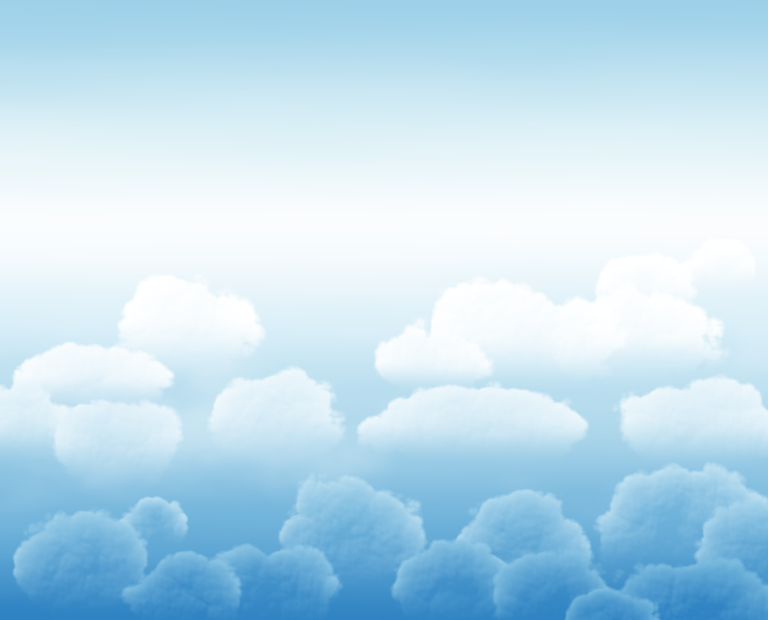
Write a Shadertoy shader that draws this background.

```glsl
vec2 hash2(vec2 p) {
    vec3 q = fract(p.xyx * vec3(0.1031, 0.1030, 0.0973));
    q += dot(q, q.yzx + 33.33);
    return fract((q.xx + q.yz) * q.zy);
}

float valueNoise(vec2 p) {
    vec2 cell = floor(p), f = fract(p);
    f = f * f * (3.0 - 2.0 * f);
    return mix(mix(hash2(cell).x, hash2(cell + vec2(1, 0)).x, f.x),
               mix(hash2(cell + vec2(0, 1)).x, hash2(cell + vec2(1, 1)).x, f.x), f.y);
}

float fbm(vec2 p) {
    float sum = 0.0, amp = 0.5;
    for (int i = 0; i < 5; i++) {
        sum += amp * valueNoise(p);
        p = mat2(1.6, 1.2, -1.2, 1.6) * p + 7.3;
        amp *= 0.5;
    }
    return sum;
}

// Round bumps around scattered cell points
float bumps(vec2 p) {
    vec2 cell = floor(p), f = fract(p);
    float nearest = 1.0;
    for (int y = -1; y <= 1; y++)
    for (int x = -1; x <= 1; x++) {
        vec2 offset = vec2(x, y);
        vec2 delta = offset + hash2(cell + offset) - f;
        nearest = min(nearest, dot(delta, delta));
    }
    return 1.0 - nearest;
}

// Cauliflower height field, about 0 to 1
float billow(vec2 p) {
    p += 0.035 * vec2(fbm(p * 9.0), fbm(p * 9.0 + 40.0));
    float sum = 0.0, amp = 0.5, freq = 11.0;
    for (int i = 0; i < 4; i++) {
        sum += amp * bumps(p * freq + float(i) * 5.7);
        freq *= 2.1;
        amp *= 0.52;
    }
    return sum;
}

// Blue zenith, white horizon, deep blue below
vec3 skyColor(float y) {
    vec3 c = mix(vec3(0.18, 0.51, 0.76), vec3(0.42, 0.69, 0.85), smoothstep(-0.02, 0.17, y));
    c = mix(c, vec3(0.71, 0.86, 0.93), smoothstep(0.12, 0.36, y));
    c = mix(c, vec3(0.84, 0.93, 0.97), smoothstep(0.34, 0.49, y));
    c = mix(c, vec3(0.98, 0.99, 0.995), smoothstep(0.44, 0.63, y));
    c = mix(c, vec3(0.86, 0.94, 0.965), smoothstep(0.64, 0.82, y));
    return mix(c, vec3(0.62, 0.82, 0.915), smoothstep(0.77, 1.0, y));
}

// Blends one mound (centre, radii) with a bright crest and misty foot
void addMound(inout vec3 color, vec2 uv, vec4 mound, float height, float slope, vec3 lit, vec3 shade, float falloff) {
    vec2 q = (uv - mound.xy) / mound.zw;
    float depth = 1.0 - length(q) + (height - 0.72) * 0.75;
    float cover = smoothstep(0.0, 0.13, depth) * smoothstep(-0.85, 0.15, q.y);
    float light = exp(-max(depth, 0.0) * falloff) * smoothstep(-0.5, 0.5, q.y + 0.2);
    light = clamp(light + slope + (height - 0.7) * 0.5, 0.0, 1.0);
    color = mix(color, mix(shade, lit, light), cover);
}

void mainImage(out vec4 fragColor, in vec2 fragCoord) {
    vec2 uv = fragCoord / iResolution.xy;
    vec2 p = uv * vec2(1.237, 1.0);
    float height = billow(p);
    float slope = (height - billow(p + vec2(-0.004, 0.007))) * 1.1;

    // Sky with faint level streaks and drifting mist
    float streak = fbm(p * vec2(2.0, 13.0)) - 0.5;
    vec3 color = skyColor(uv.y + 0.035 * streak);
    float mist = smoothstep(0.35, 0.75, fbm(p * vec2(4.0, 7.0) + 3.0));
    color = mix(color, vec3(0.93, 0.97, 0.99), 0.4 * mist * smoothstep(0.1, 0.3, uv.y) * smoothstep(0.6, 0.4, uv.y));

    // Sunlit clouds, far to middle
    vec4 far[12] = vec4[12](
        vec4(0.94, 0.565, 0.05, 0.05), vec4(0.84, 0.53, 0.07, 0.06),
        vec4(0.24, 0.465, 0.095, 0.10), vec4(0.83, 0.45, 0.11, 0.085),
        vec4(0.67, 0.45, 0.14, 0.10), vec4(0.56, 0.41, 0.075, 0.055),
        vec4(0.12, 0.385, 0.10, 0.06), vec4(0.62, 0.31, 0.15, 0.07),
        vec4(0.36, 0.32, 0.09, 0.085), vec4(0.91, 0.31, 0.11, 0.08),
        vec4(0.03, 0.31, 0.07, 0.07), vec4(0.15, 0.28, 0.09, 0.085));
    for (int i = 0; i < 12; i++) {
        float rise = smoothstep(0.2, 0.48, far[i].y);
        vec3 lit = mix(vec3(0.89, 0.95, 0.98), vec3(1.0), rise);
        vec3 shade = mix(skyColor(uv.y), vec3(0.93, 0.97, 0.99), 0.2 + 0.6 * rise);
        addMound(color, uv, far[i], height, slope, lit, shade, 1.6 - rise);
    }

    // Blue clouds in shadow, near
    vec4 near[12] = vec4[12](
        vec4(0.89, 0.15, 0.12, 0.10), vec4(0.20, 0.15, 0.045, 0.05),
        vec4(0.45, 0.125, 0.11, 0.11), vec4(0.68, 0.105, 0.09, 0.11),
        vec4(0.11, 0.075, 0.095, 0.10), vec4(0.98, 0.09, 0.08, 0.10),
        vec4(0.35, 0.05, 0.09, 0.08), vec4(0.59, 0.05, 0.075, 0.08),
        vec4(0.24, 0.04, 0.075, 0.07), vec4(0.72, 0.03, 0.08, 0.08),
        vec4(0.90, 0.01, 0.13, 0.09), vec4(0.79, -0.01, 0.07, 0.06));
    for (int i = 0; i < 12; i++) {
        float rise = smoothstep(-0.02, 0.16, near[i].y);
        vec3 lit = mix(vec3(0.50, 0.75, 0.88), vec3(0.80, 0.91, 0.96), rise);
        vec3 shade = mix(skyColor(uv.y - 0.02), vec3(0.48, 0.73, 0.87), 0.25 * rise);
        addMound(color, uv, near[i], height, slope, lit, shade, 3.2);
    }
    fragColor = vec4(clamp(color, 0.0, 1.0), 1.0);
}
```
